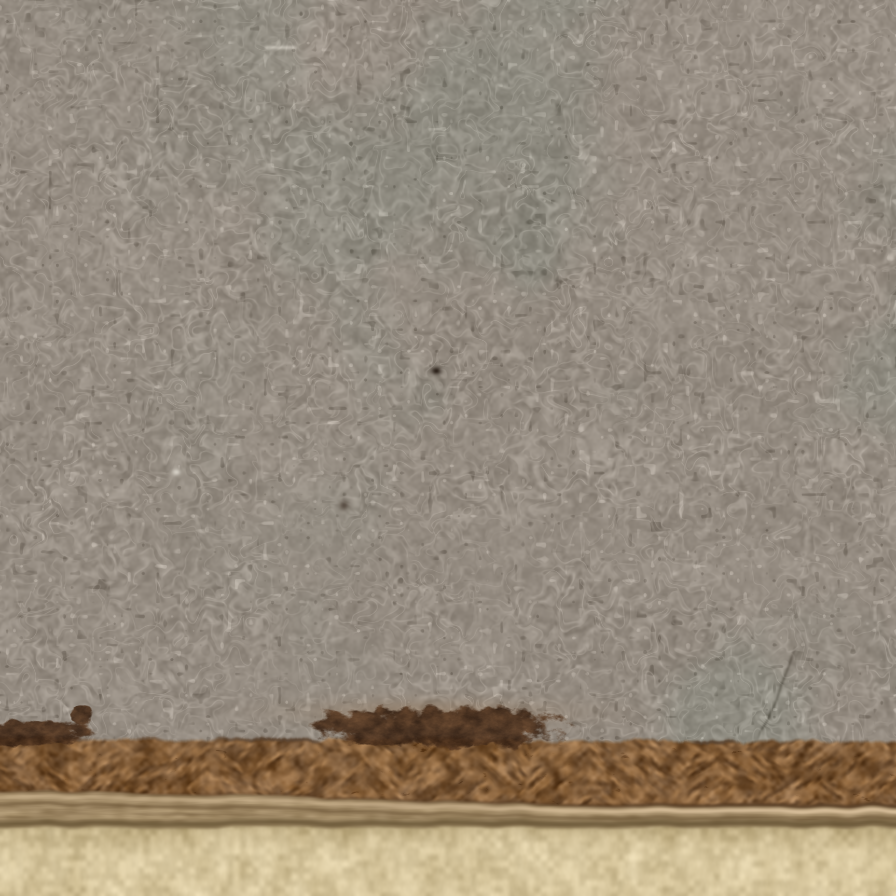
This texture is drawn by a WebGL 2 fragment shader. Its source:

```glsl
#version 300 es
precision highp float;

uniform vec2 u_resolution;
out vec4 fragColor;

float hash(vec2 p) {
    vec3 q = fract(p.xyx * vec3(0.1031, 0.1030, 0.0973));
    q += dot(q, q.yzx + 33.33);
    return fract((q.x + q.y) * q.z);
}

float noise(vec2 p) {
    vec2 i = floor(p), f = fract(p);
    f = f * f * (3.0 - 2.0 * f);
    return mix(mix(hash(i), hash(i + vec2(1, 0)), f.x),
               mix(hash(i + vec2(0, 1)), hash(i + vec2(1, 1)), f.x), f.y);
}

float fbm(vec2 p) {
    float sum = 0.0, amp = 0.5;
    for (int i = 0; i < 4; i++) {
        sum += amp * noise(p);
        p = mat2(1.6, 1.2, -1.2, 1.6) * p + 17.3;
        amp *= 0.5;
    }
    return sum / 0.9375;
}

// Soft horizontal line centred on height y
float line(float py, float y, float width) {
    float d = (py - y) / width;
    return exp(-d * d);
}

float spot(vec2 p, vec2 centre, vec2 radius) {
    vec2 d = (p - centre) / radius;
    return exp(-dot(d, d));
}

// Flaked area: ragged ellipse, 1 inside
float flake(vec2 p, vec2 centre, vec2 radius) {
    vec2 d = (p - centre) / radius;
    float ragged = (fbm(p * vec2(75, 110)) - 0.5) * 1.7;
    return 1.0 - smoothstep(0.65, 1.2, pow(abs(d.x), 3.0) + d.y * d.y + ragged);
}

vec3 greyBoard(vec2 p) {
    vec3 col = vec3(0.588, 0.553, 0.512);
    float tint = smoothstep(0.42, 0.72, fbm(p * 5.0 + 3.0));
    col += vec3(-0.028, -0.005, -0.006) * tint * smoothstep(0.2, 0.75, p.x + 0.3 * p.y);
    col += 0.03 * (fbm(p * 14.0) - 0.5);

    // Fine grain with short curled fibres
    vec2 warp = vec2(noise(p * 65.0), noise(p * 65.0 + 41.0));
    float grain = noise(p * 165.0 + warp * 2.0) - 0.5;
    float fibre = 1.0 - abs(2.0 * noise(p * 105.0 + warp * 3.0) - 1.0);
    float patchy = 0.55 + 0.8 * noise(p * 22.0);
    col += patchy * (0.085 * grain + 0.05 * (smoothstep(0.55, 1.0, fibre) - 0.35));
    col += 0.035 * (noise(p * 250.0) - 0.5);
    float fleck = noise(p * 125.0 + 70.0);
    col -= 0.09 * smoothstep(0.84, 0.97, fleck);
    col += 0.09 * smoothstep(0.16, 0.03, fleck);

    // Specks, pale scratch and hairline
    col = mix(col, vec3(0.16, 0.12, 0.09), 0.95 * spot(p, vec2(0.487, 0.586), vec2(0.0055, 0.0042)));
    col = mix(col, vec3(0.30, 0.25, 0.21), 0.75 * spot(p, vec2(0.384, 0.436), vec2(0.005)));
    col = mix(col, vec3(0.86, 0.84, 0.80), 0.85 * spot(p, vec2(0.197, 0.473), vec2(0.005, 0.004)));
    float scratch = smoothstep(0.02, 0.014, abs(p.x - 0.313));
    col += 0.17 * scratch * line(p.y, 0.947, 0.0025);
    float hairX = 0.85 + 0.37 * (p.y - 0.18) + 0.005 * (noise(vec2(p.y * 55.0, 2.0)) - 0.5);
    float hairSpan = smoothstep(0.17, 0.19, p.y) * smoothstep(0.29, 0.26, p.y);
    return col - 0.13 * hairSpan * line(p.x, hairX, 0.0022);
}

vec3 brownFibre(vec2 p) {
    vec2 q = p + 0.012 * vec2(fbm(p * 32.0), fbm(p * 32.0 + 19.0));
    float rising = noise(mat2(65, -120, 45, 160) * q);
    float falling = noise(mat2(65, 120, -45, 160) * q + 31.0);
    float strand = mix(rising, falling, smoothstep(0.35, 0.65, noise(p * 28.0)));
    vec3 col = mix(vec3(0.35, 0.235, 0.13), vec3(0.65, 0.485, 0.315), strand);
    col += 0.18 * (fbm(p * 42.0) - 0.5) + 0.10 * (noise(p * 190.0) - 0.5);
    return col - vec3(0.14, 0.13, 0.11) * smoothstep(0.76, 0.95, fbm(q * vec2(75, 150)));
}

vec3 creamBase(vec2 p) {
    vec3 col = mix(vec3(0.76, 0.69, 0.52), vec3(0.92, 0.86, 0.71), fbm(p * vec2(48, 30)));
    col += 0.10 * (noise(p * 140.0) - 0.5);
    return col - vec3(0.08, 0.085, 0.09) * smoothstep(0.045, 0.078, p.y);
}

void main() {
    vec2 p = gl_FragCoord.xy / u_resolution;
    float wobble = noise(vec2(p.x * 38.0, 5.0)) - 0.5;
    float top = 0.172 + 0.004 * (1.0 - p.x) + 0.008 * (fbm(vec2(p.x * 65.0, 9.0)) - 0.5);
    float seam = 0.117 - 0.016 * smoothstep(0.0, 0.75, p.x) + 0.003 * wobble;
    float baseTop = 0.077 + 0.003 * wobble;

    // Brown torn edge under the grey board
    vec3 col = greyBoard(p);
    col = mix(col, vec3(0.58, 0.47, 0.36), 0.5 * spot(p, vec2(0.48, 0.205), vec2(0.13, 0.014)));
    col = mix(col, brownFibre(p), smoothstep(top + 0.003, top - 0.003, p.y));
    float edgeBreaks = smoothstep(0.4, 0.7, noise(vec2(p.x * 24.0, 3.0)));
    col = mix(col, vec3(0.27, 0.18, 0.11), 0.6 * edgeBreaks * line(p.y, top, 0.0025));

    // Dark flakes
    float dark = flake(p, vec2(0.49, 0.188 - 0.01 * (p.x - 0.49)), vec2(0.138, 0.022));
    dark = max(dark, flake(p, vec2(0.025, 0.181), vec2(0.08, 0.014)));
    dark = max(dark, flake(p, vec2(0.092, 0.202), vec2(0.012, 0.010)));
    vec3 flakeColor = mix(vec3(0.15, 0.085, 0.045), vec3(0.43, 0.29, 0.18), fbm(p * vec2(90, 130)));
    col = mix(col, flakeColor, 0.92 * dark);

    // Thin layers between the brown edge and the cream base
    vec3 layer = mix(vec3(0.54, 0.45, 0.32), vec3(0.72, 0.63, 0.48), fbm(p * vec2(16, 230)));
    layer += 0.08 * (noise(p * vec2(75, 180)) - 0.5);
    col = mix(col, layer, smoothstep(seam + 0.002, seam - 0.002, p.y));
    float right = smoothstep(0.3, 0.9, p.x);
    col = mix(col, vec3(0.32, 0.22, 0.13), (0.35 + 0.4 * right) * line(p.y, seam, 0.0028));
    col = mix(col, vec3(0.86, 0.76, 0.62), (0.4 + 0.45 * right) * line(p.y, seam - 0.006, 0.003));
    col = mix(col, vec3(0.43, 0.34, 0.22), 0.5 * line(p.y, seam - 0.014, 0.0025));

    // Cream base and its shadow line
    col = mix(col, creamBase(p), smoothstep(baseTop + 0.003, baseTop - 0.003, p.y));
    col = mix(col, vec3(0.38, 0.31, 0.19), 0.72 * line(p.y, baseTop + 0.004, 0.0045));

    fragColor = vec4(clamp(col, 0.0, 1.0), 1.0);
}
```
